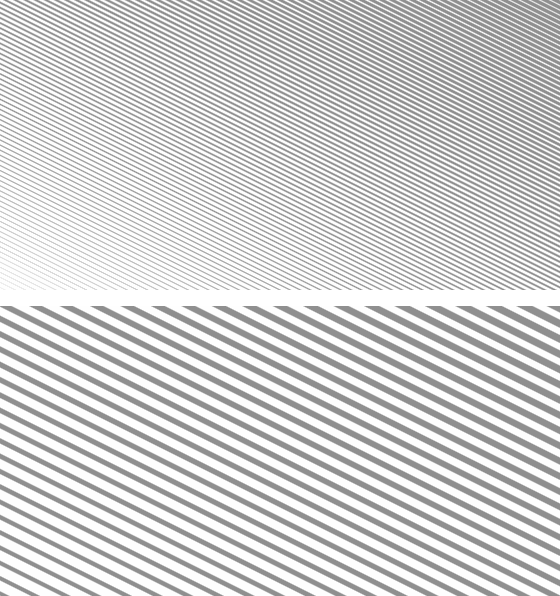
Top: the whole. Bottom: its middle third, enlarged.
Give the GLSL for this pattern, as a Shadertoy shader.

```glsl
// Fine grey diagonal stripes on white, falling from upper left to lower right.
// Each stripe has a constant width, and the widths grow evenly from hairlines
// at the lower left to heavy bands at the upper right.

const vec2 REPEATS = vec2(55.0, 57.0);   // stripes met along each canvas edge
const float THIN_WIDTH = 0.03;           // widths as a share of one repeat
const float THICK_WIDTH = 0.80;
const float EDGE_SOFTNESS = 1.25;        // filter size relative to a pixel
const vec3 PAPER = vec3(0.995);
const vec3 INK = vec3(0.56);

// Stripe width for its place in the sequence, from 0 (first) to 1 (last).
float stripeWidth(float place) {
    return mix(THIN_WIDTH, THICK_WIDTH, clamp(place, 0.0, 1.0));
}

// Share of a filter footprint covered by a band centred on zero.
float bandCoverage(float offset, float width, float footprint) {
    float upper = min(offset + 0.5 * footprint, 0.5 * width);
    float lower = max(offset - 0.5 * footprint, -0.5 * width);
    return clamp((upper - lower) / footprint, 0.0, 1.0);
}

// Ink coverage at a phase that advances by one for each stripe.
// Neighbours are summed so that the filter may reach across a repeat.
float stripes(float phase, float total, float footprint) {
    float index = floor(phase);
    float ink = 0.0;
    for (int i = -1; i <= 1; i++) {
        float centre = index + float(i) + 0.5;
        float width = stripeWidth(centre / total);
        ink += bandCoverage(phase - centre, width, footprint);
    }
    return min(ink, 1.0);
}

void mainImage(out vec4 fragColor, in vec2 fragCoord) {
    // Phase runs across the stripes, starting at the lower left corner.
    vec2 uv = fragCoord / iResolution.xy;
    float phase = dot(uv, REPEATS);
    float total = REPEATS.x + REPEATS.y;

    // Size of the smoothing filter measured in repeats.
    float footprint = EDGE_SOFTNESS * length(REPEATS / iResolution.xy);

    float ink = stripes(phase, total, footprint);
    fragColor = vec4(mix(PAPER, INK, ink), 1.0);
}
```
